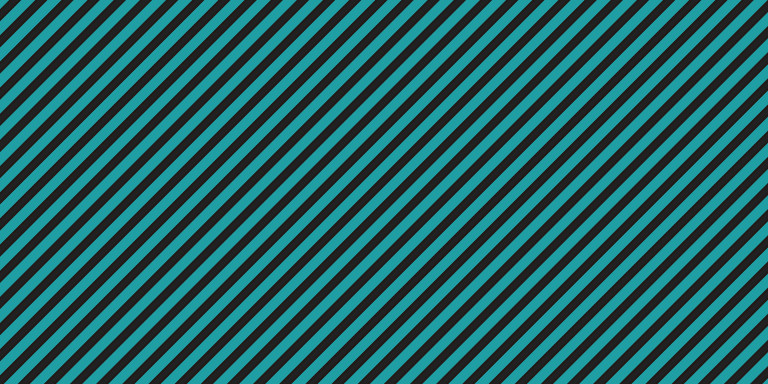
A Shadertoy shader for this pattern:

```glsl
void mainImage(out vec4 fragColor, in vec2 fragCoord) {
    vec2 uv = fragCoord / iResolution.y;
    float stripesPerHeight = 14.68;

    // Position across the 45 degree stripes, counted in repeats
    float across = (uv.x + 1.0 - uv.y) * stripesPerHeight - 0.585;
    float edge = abs(fract(across) - 0.5) - 0.265;
    float soft = 0.7 * stripesPerHeight / iResolution.y;

    // Charcoal bands with a slightly warmer, darker rim
    float rim = 1.0 - smoothstep(0.02, 0.06, abs(edge - 0.07));
    vec3 charcoal = mix(vec3(0.13), vec3(0.13, 0.10, 0.09), rim);

    // Teal bands on top
    vec3 color = mix(vec3(0.12, 0.62, 0.64), charcoal, smoothstep(-soft, soft, edge));
    fragColor = vec4(color, 1.0);
}
```
